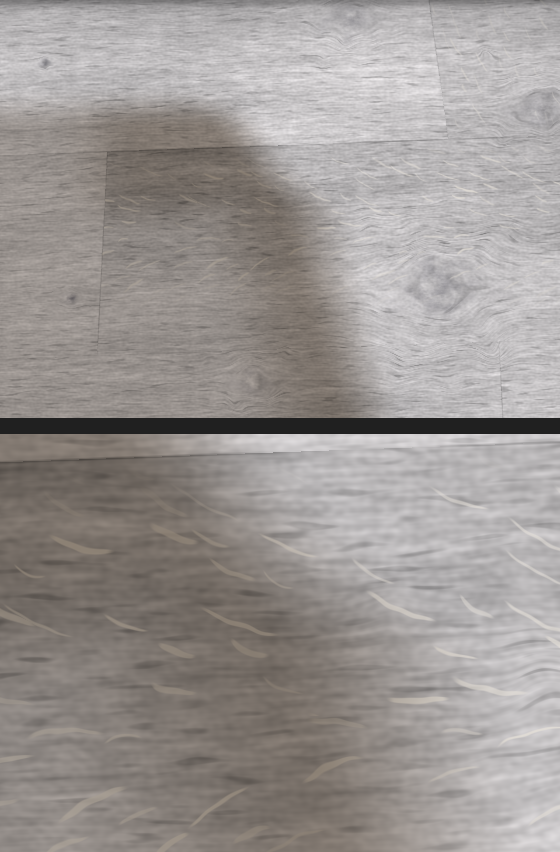
Top: the whole. Bottom: its middle third, enlarged.
This texture is drawn by a Shadertoy shader. Its source:

```glsl
// Weathered grey oak floor planks with knots, pale ray flecks and a soft cast shadow.

const float ROW_HEIGHT = 0.488;
const float SEAM_Y = 0.628;
const float SEAM_SLOPE = 0.036;
const vec3 PALE_OAK = vec3(0.765, 0.755, 0.760);
const vec3 FLECK = vec3(0.87, 0.85, 0.82);
const vec3 SHADOW_TINT = vec3(0.665, 0.630, 0.590);
const vec3 KNOT_TINT = vec3(0.66, 0.66, 0.69);

// Knots: centre, radius, darkness
const vec4 KNOTS[6] = vec4[6](
    vec4(1.05, 0.31, 0.080, 0.55), vec4(1.29, 0.74, 0.045, 0.60),
    vec4(0.60, 0.09, 0.035, 0.55), vec4(0.84, 0.955, 0.040, 0.60),
    vec4(0.167, 0.286, 0.012, 1.50), vec4(0.105, 0.848, 0.010, 1.20));

vec2 hash2(vec2 p) {
    p = vec2(dot(p, vec2(127.1, 311.7)), dot(p, vec2(269.5, 183.3)));
    return fract(sin(p) * 43758.55);
}

float gradientNoise(vec2 p) {
    vec2 i = floor(p), f = fract(p);
    vec2 u = f * f * f * (f * (f * 6.0 - 15.0) + 10.0);
    vec2 e = vec2(0.0, 1.0);
    float a = dot(hash2(i) * 2.0 - 1.0, f);
    float b = dot(hash2(i + e.yx) * 2.0 - 1.0, f - e.yx);
    float c = dot(hash2(i + e.xy) * 2.0 - 1.0, f - e.xy);
    float d = dot(hash2(i + e.yy) * 2.0 - 1.0, f - e.yy);
    return mix(mix(a, b, u.x), mix(c, d, u.x), u.y);
}

float fbm(vec2 p) {
    float sum = 0.0, amp = 1.0;
    for (int i = 0; i < 4; i++) {
        sum += amp * gradientNoise(p);
        p = p * 2.03 + 17.3;
        amp *= 0.55;
    }
    return sum;
}

// Horizontal position of the butt joint in a row (0 is the top row)
float jointX(float row, float y) {
    if (row > -0.5) return 1.026 + 0.14 * (1.0 - y);
    if (row > -1.5) return 0.225 + 0.05 * y;
    return 1.203 - 0.05 * y;
}

// Bends the grain around each knot; z gathers the knot darkness
vec3 bendAroundKnots(vec2 p) {
    vec2 bent = p;
    float dark = 0.0;
    for (int i = 0; i < 6; i++) {
        vec4 k = KNOTS[i];
        vec2 d = (p - k.xy) / k.z;
        float wobble = 1.0 + 1.1 * gradientNoise(p * 0.8 / k.z + float(i) * 5.0);
        bent.y -= 1.15 * d.y * k.z * exp(-dot(d * d, vec2(0.3, 0.5)) * wobble);
        float blotch = 0.5 + 1.3 * fbm(p * vec2(24.0, 36.0) + float(i) * 3.0);
        dark += k.w * exp(-dot(d * d, vec2(0.7, 1.3)) * wobble) * max(blotch, 0.0);
    }
    return vec3(bent, dark);
}

// Short, slightly arched strokes jittered on a grid
float rayFlecks(vec2 p, float angle, float density, float blur) {
    vec2 cell = vec2(0.066, 0.030), base = floor(p / cell);
    float ink = 0.0;
    for (int j = -1; j <= 1; j++)
    for (int i = -1; i <= 1; i++) {
        vec2 id = base + vec2(i, j);
        vec2 r = hash2(id), s = hash2(id + 41.7);
        vec2 d = p - (id + 0.1 + 0.8 * r) * cell;
        float t = angle + (s.x - 0.5) * 0.35;
        d = mat2(cos(t), -sin(t), sin(t), cos(t)) * d;
        float halfLength = mix(0.012, 0.036, s.y);
        float u = d.x / halfLength;
        float bow = 0.003 * u * u * sign(angle) + 0.004 * gradientNoise(p * 50.0);
        float width = mix(0.0009, 0.0027, r.x) * sqrt(max(1.0 - u * u, 0.0));
        float stroke = smoothstep(blur, -blur, abs(d.y + bow) - width);
        stroke *= smoothstep(1.0, 0.7, abs(u));
        ink = max(ink, stroke * step(r.y, density) * mix(0.5, 1.0, s.x));
    }
    return ink;
}

// Soft shadow entering from the left, deepest along its curved right edge
float castShadow(vec2 p) {
    float edge = 0.885 - 0.26 * p.y - 0.75 * max(p.y - 0.5, 0.0) + 0.04 * gradientNoise(p * 5.0);
    float inside = smoothstep(0.085, -0.085, p.x - edge) * smoothstep(0.80, 0.69, p.y);
    float core = smoothstep(-0.34, -0.08, p.x - edge);
    float upper = smoothstep(0.42, 0.58, p.y) * smoothstep(0.1, 0.35, p.x);
    return inside * mix(0.66, 1.08, max(core, upper));
}

void mainImage(out vec4 fragColor, in vec2 fragCoord) {
    vec2 p = fragCoord / iResolution.y;
    float px = 1.0 / iResolution.y;

    // Plank layout
    float v = (p.y - SEAM_Y - SEAM_SLOPE * p.x) / ROW_HEIGHT;
    float row = floor(v);
    float joint = p.x - jointX(row, p.y);
    float right = step(0.0, joint);
    vec2 seed = hash2(vec2(row, right) + 3.0);
    float seamDist = min(fract(v), 1.0 - fract(v)) * ROW_HEIGHT;

    // Wood grain, from broad bands to fine pores
    vec3 bent = bendAroundKnots(p);
    vec2 g = vec2(bent.x, bent.y - 0.03 * p.x) + seed * 9.0;
    g.y += 0.014 * gradientNoise(g * vec2(3.0, 7.0)) + 0.002 * gradientNoise(g * vec2(18.0, 30.0));
    float tone = 0.13 * fbm(g * vec2(1.6, 10.0)) + 0.11 * fbm(g * vec2(7.0, 65.0));
    tone += 0.15 * gradientNoise(g * vec2(30.0, 190.0));
    float pores = gradientNoise(g * vec2(24.0, 150.0) + 31.0);
    tone -= 0.15 * smoothstep(0.14, 0.42, pores) * (0.8 + gradientNoise(g * vec2(3.0, 14.0)));
    tone += 0.09 * gradientNoise(p * vec2(120.0, 180.0));
    float middle = step(-1.5, row) * step(row, -0.5);
    float greyer = right * (0.10 * middle * smoothstep(0.25, 0.6, p.y) + 0.05 * step(-0.5, row));
    vec3 col = PALE_OAK * (1.0 + tone - greyer);
    col = mix(col, col * KNOT_TINT, clamp(bent.z, 0.0, 1.5));

    // Ray flecks on the figured planks
    float angle = mix(mix(0.45, -0.42, smoothstep(0.36, 0.52, p.y)), -1.15, step(-0.5, row));
    float figure = right * mix(middle * smoothstep(0.24, 0.36, p.y), 0.6, step(-0.5, row));
    figure *= smoothstep(0.0, 0.07, seamDist) * step(-1.5, row);
    col = mix(col, FLECK, 0.85 * figure * rayFlecks(p, angle, 0.65, px));

    // Worn seams and joints that fade in and out
    float wear = clamp(0.5 + 1.2 * gradientNoise(p * vec2(7.0, 7.0) + 8.0), 0.1, 1.0);
    float seamLine = smoothstep(0.001 + px, 0.0, seamDist) * step(-1.5, v);
    float jointLine = smoothstep(0.0006 + px, 0.0, abs(joint));
    float seamDepth = mix(0.10, 0.26, smoothstep(0.4, 0.6, p.y));
    col *= 1.0 - wear * max(seamDepth * seamLine, 0.16 * jointLine);

    // Lighting
    col *= mix(vec3(1.0), SHADOW_TINT, castShadow(p));
    col *= 1.0 + 0.07 * exp(-9.0 * dot(p - vec2(0.82, 0.72), p - vec2(0.82, 0.72)));
    col *= 1.0 - 0.12 * smoothstep(0.84, 1.0, p.y) - 0.22 * smoothstep(0.975, 1.0, p.y);
    fragColor = vec4(clamp(col, 0.0, 1.0), 1.0);
}
```
